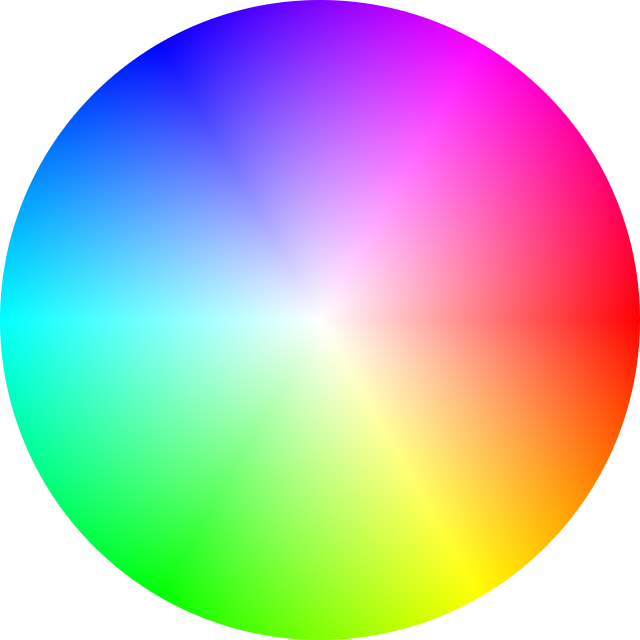
This background is drawn by a Shadertoy shader. Its source:

```glsl
// A hue and saturation colour wheel, fading to white at its centre, on white.

const float TAU = 6.2831853;

// Fully saturated colour for a hue in turns: red, yellow, green, cyan, blue, magenta.
vec3 pureHue(float hue) {
    vec3 sector = mod(hue * 6.0 + vec3(0.0, 4.0, 2.0), 6.0);
    return clamp(abs(sector - 3.0) - 1.0, 0.0, 1.0);
}

void mainImage(out vec4 fragColor, in vec2 fragCoord) {
    // Centred coordinates: the wheel has radius 1 and touches the canvas sides.
    float size = min(iResolution.x, iResolution.y);
    vec2 p = (2.0 * fragCoord - iResolution.xy) / size;
    float radius = length(p);

    // Hue runs clockwise from red on the right; saturation grows with radius.
    float hue = -atan(p.y, p.x) / TAU;
    vec3 wheel = mix(vec3(1.0), pureHue(hue), min(radius, 1.0));

    // Smooth rim, one pixel wide.
    float pixel = 2.0 / size;
    float coverage = clamp((1.0 - radius) / pixel + 0.5, 0.0, 1.0);
    fragColor = vec4(mix(vec3(1.0), wheel, coverage), 1.0);
}
```
